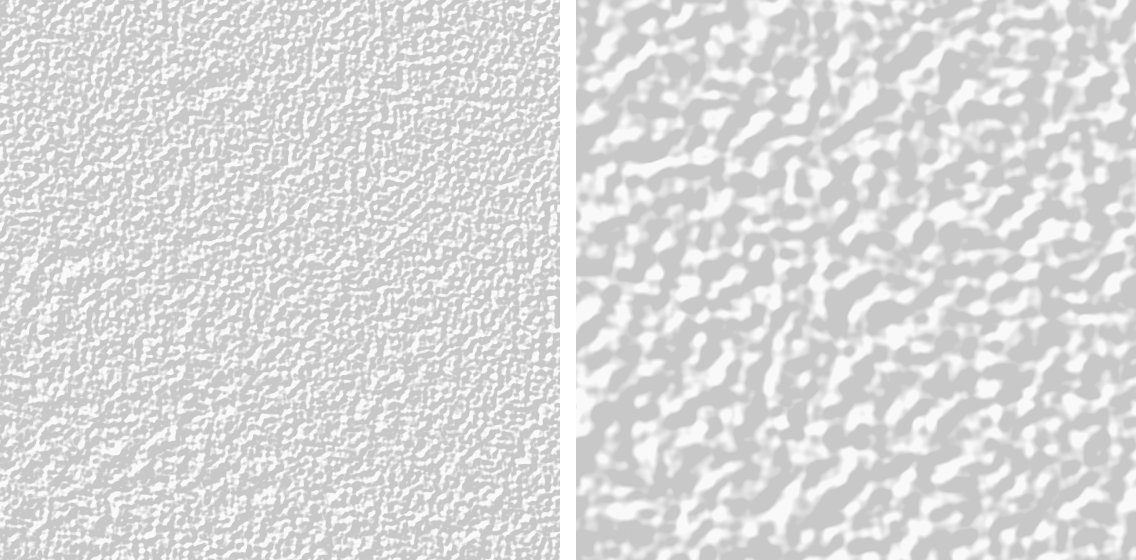
Left: the whole. Right: its middle third, enlarged.
Reproduce this texture procedurally as a Shadertoy shader.

```glsl
#define SHADOW_GREY 0.785
#define LIGHT_GREY  0.975
#define LIGHT_ANGLE 2.29
#define STRETCH     0.88
#define COARSE      30.0
#define MEDIUM      74.0
#define FINE        118.0
#define SLOPE_STEP  0.18
#define GAIN        0.65
#define BIAS        0.23

float hash(vec2 p) {
    return fract(sin(dot(p, vec2(127.1, 311.7))) * 43758.5453);
}

// Unit gradient at a lattice corner, projected on the offset
float corner(vec2 cell, vec2 offset) {
    float a = 6.28318 * hash(cell);
    return dot(vec2(cos(a), sin(a)), offset);
}

float gradientNoise(vec2 p) {
    vec2 i = floor(p), f = fract(p);
    vec2 w = f * f * f * (f * (f * 6.0 - 15.0) + 10.0);
    vec2 e = vec2(0.0, 1.0);
    float low  = mix(corner(i, f), corner(i + e.yx, f - e.yx), w.x);
    float high = mix(corner(i + e, f - e), corner(i + e.yy, f - e.yy), w.x);
    return mix(low, high, w.y);
}

mat2 rotation(float a) {
    float c = cos(a), s = sin(a);
    return mat2(c, s, -s, c);
}

// Slope towards the light (y axis of p), scaled to unit deviation;
// the lattice is turned so that its grid does not show
float slope(vec2 p, float turn) {
    mat2 r = rotation(turn);
    vec2 d = vec2(0.0, SLOPE_STEP);
    vec2 shift = vec2(17.3, 41.7) * turn;
    return 4.9 * (gradientNoise(r * (p - d) + shift)
                - gradientNoise(r * (p + d) + shift));
}

void mainImage(out vec4 fragColor, in vec2 fragCoord) {
    vec2 uv = fragCoord / iResolution.y;

    // Frame with one axis along the ridges and one towards the light
    vec2 light = vec2(cos(LIGHT_ANGLE), sin(LIGHT_ANGLE));
    vec2 ridge = vec2(light.y, -light.x);
    vec2 p = vec2(dot(uv, ridge) / STRETCH, dot(uv, light));
    p += 0.004 * vec2(gradientNoise(uv * 27.0 + 3.7),
                      gradientNoise(uv * 27.0 + 58.1));

    // Rougher patches gather towards the lower left
    float patches = 0.85 - 0.4 * uv.x - 0.6 * uv.y
                  + 0.8 * gradientNoise(uv * 6.0 + 9.4);
    float rough = smoothstep(0.1, 1.0, patches);

    // Embossed relief in three grain sizes
    float relief = mix(0.12, 0.66, rough) * slope(p * COARSE, 0.4)
                 + mix(0.88, 0.68, rough) * slope(p * MEDIUM, 0.8)
                 + mix(0.45, 0.40, rough) * slope(p * FINE, 2.0);

    // Shaded sides fall flat, lit sides rise to near white
    float lit = clamp(BIAS + GAIN * relief, 0.0, 1.0);
    fragColor = vec4(vec3(mix(SHADOW_GREY, LIGHT_GREY, lit)), 1.0);
}
```
